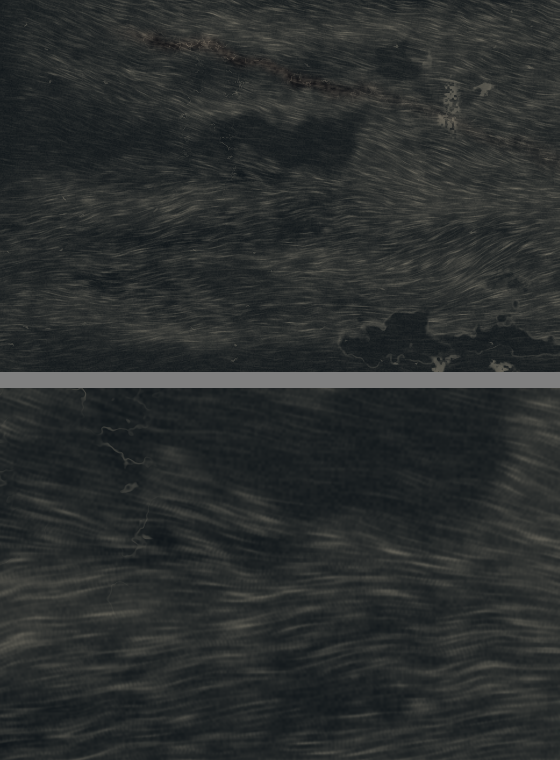
Top, the full canvas; bottom, a detail of the centre.
A WebGL 2 fragment shader for this texture:

```glsl
#version 300 es
precision highp float;
// Weathered dark timber: flowing fibre scratches, smooth dark stains, cracked ridge and pale chips.
uniform vec2 u_resolution;
out vec4 fragColor;

float hash(vec2 cell) {
  vec3 h = fract(vec3(cell.xyx) * 0.1031);
  h += dot(h, h.yzx + 33.33);
  return fract((h.x + h.y) * h.z);
}

float valueNoise(vec2 p) {
  vec2 i = floor(p), f = fract(p);
  f = f * f * (3.0 - 2.0 * f);
  return mix(mix(hash(i), hash(i + vec2(1, 0)), f.x),
             mix(hash(i + vec2(0, 1)), hash(i + vec2(1, 1)), f.x), f.y);
}

float fbm(vec2 p) {
  float sum = 0.0, amp = 0.5;
  for (int i = 0; i < 4; i++) {
    sum += amp * valueNoise(p);
    p = mat2(1.6, 1.2, -1.2, 1.6) * p + 17.3;
    amp *= 0.5;
  }
  return sum / 0.9375;
}

float glow(vec2 p, vec2 centre, vec2 radius) {
  vec2 d = (p - centre) / radius;
  return exp(-dot(d, d));
}

float blot(vec2 p, vec2 centre, vec2 radius, float soft) {
  return smoothstep(-soft, soft, 1.0 - length((p - centre) / radius));
}

// Direction of the wood fibres, in radians
float fibreAngle(vec2 p) {
  return -0.25 * smoothstep(0.42, 0.62, p.y)
       + 0.14 * glow(p, vec2(0.45, 0.42), vec2(0.35, 0.1))
       - 0.35 * glow(p, vec2(1.08, 0.5), vec2(0.22, 0.1))
       + 0.48 * glow(p, vec2(1.27, 0.32), vec2(0.25, 0.12))
       + 0.3 * (valueNoise(p * 4.5) - 0.5) + 0.4 * (valueNoise(p * 24.0) - 0.5);
}

// Noise averaged along the fibres, about unit deviation
float fibres(vec2 p) {
  float angle = fibreAngle(p), fine = 0.0, middle = 0.0;
  vec2 along = 0.0035 * vec2(cos(angle), sin(angle));
  for (int i = -6; i <= 6; i++) {
    vec2 q = p + along * float(i) + 3.0;
    float weight = (1.0 - abs(float(i)) / 7.0) / 7.0;
    fine += weight * valueNoise(q * 330.0);
    middle += weight * valueNoise(q * 175.0);
  }
  return (fine - 0.5) * 10.0 + (middle - 0.5) * 5.0;
}

// Small pale flecks, one in a few of the cells
float flecks(vec2 p) {
  vec2 cell = floor(p / 0.05);
  vec2 d = p - (cell + 0.3 + 0.4 * vec2(hash(cell + 5.0), hash(cell + 71.0))) * 0.05;
  float turn = 1.2 * (hash(cell + 31.0) - 0.5);
  d = mat2(cos(turn), -sin(turn), sin(turn), cos(turn)) * d;
  d += 0.006 * (valueNoise(p * 180.0) - 0.5);
  float size = mix(0.003, 0.01, hash(cell + 13.0));
  return step(0.92, hash(cell)) * blot(d, vec2(0), vec2(size, 0.0022), 0.5);
}

void main() {
  vec2 p = gl_FragCoord.xy / u_resolution.y;
  float edgeNoise = fbm(p * 9.0 + 4.0);
  float roughNoise = fbm(p * 34.0 + 9.0);
  vec2 q = p + 0.2 * (vec2(edgeNoise, fbm(p * 9.0 + 40.0)) - 0.5);
  vec2 r = p + 0.05 * (vec2(roughNoise, fbm(p * 34.0 + 60.0)) - 0.5);

  // Dark stains with few fibres
  float stain = (1.0 - smoothstep(0.0, 0.2, q.x)) * smoothstep(0.1, 0.65, p.y);
  stain = max(stain, 0.85 * blot(q, vec2(0.17, 0.63), vec2(0.29, 0.12), 0.4));
  stain = max(stain, 0.4 * blot(q, vec2(0.18, 0.9), vec2(0.24, 0.09), 0.5));
  stain = max(stain, 0.95 * blot(q, vec2(0.76, 0.635), vec2(0.24, 0.08), 0.3));
  stain = max(stain, 0.8 * blot(q, vec2(1.05, 0.84), vec2(0.08, 0.035), 0.3));
  stain = max(stain, 0.9 * blot(r, vec2(0.8, 0.39), vec2(0.075, 0.018), 0.3));
  stain = max(stain, 0.9 * (1.0 - smoothstep(0.02, 0.16, q.y)));
  stain = max(stain, 0.6 * smoothstep(0.58, 0.74, fbm(p * vec2(3.0, 8.0) + 22.0)));
  float clump = max(blot(q, vec2(1.05, 0.09), vec2(0.17, 0.05), 0.12),
                    blot(q, vec2(1.38, 0.1), vec2(0.17, 0.05), 0.12));
  clump = max(clump, 0.8 * blot(r, vec2(1.37, 0.24), vec2(0.06, 0.022), 0.4));
  float wear = 1.0 - max(stain, clump);

  // Fibre tone, with broad bands and fine grit
  float strand = fibres(p);
  strand += 0.25 * (strand * strand - 1.0);
  float tone = mix(0.107, 0.194, wear) + strand * mix(0.011, 0.036, wear);
  tone += 0.17 * wear * (fbm(p * vec2(2.5, 11.0) + 7.0) - 0.5);
  tone += 0.06 * (0.3 + wear) * (roughNoise - 0.5);
  tone += 0.035 * (valueNoise(p * 320.0) - 0.5);

  // Cracked ridge sloping to the right, and two upright cracks
  float ridgeOffset = p.y - (0.98 - 0.17 * p.x - 0.07 * p.x * p.x) + 0.08 * (edgeNoise - 0.5);
  float ridge = exp(-pow(ridgeOffset / 0.022, 2.0)) * smoothstep(0.25, 0.45, p.x)
              * (1.0 - 0.65 * smoothstep(0.8, 1.1, p.x));
  float upright = glow(q, vec2(0.61, 0.69), vec2(0.02, 0.18))
                + 0.7 * glow(q, vec2(0.48, 0.72), vec2(0.018, 0.14));
  float vein = 1.0 - smoothstep(0.0, 0.035, abs(roughNoise - 0.5));
  tone += ridge * (0.1 * vein + 0.2 * (roughNoise - 0.5) + 0.1 * (valueNoise(p * 130.0) - 0.5));
  tone += upright * (0.17 * vein - 0.02);
  tone += 0.3 * clump * (1.0 - clump) * smoothstep(0.4, 0.6, roughNoise);

  // Pale chips
  float crumble = smoothstep(0.25, 0.5, 0.5 * valueNoise(p * 140.0) + 0.5 * fbm(p * 50.0));
  float chip = blot(r, vec2(1.215, 0.71), vec2(0.026 - 0.12 * (p.y - 0.71), 0.075), 0.3)
             * smoothstep(0.3, 0.65, valueNoise(p * 170.0));
  chip = max(chip, blot(r, vec2(1.305, 0.762), vec2(0.028, 0.011), 0.2));
  chip = max(chip, 0.5 * blot(r, vec2(1.155, 0.835), vec2(0.01, 0.026), 0.4));
  chip = max(chip, crumble * blot(q, vec2(1.16, 0.02), vec2(0.036, 0.032), 0.3));
  chip = max(chip, 0.8 * crumble * blot(q, vec2(1.22, 0.03), vec2(0.022, 0.02), 0.3));
  chip = max(chip, crumble * blot(r, vec2(1.35, 0.005), vec2(0.036, 0.018), 0.3));
  chip = max(chip, 0.7 * flecks(p));
  tone = mix(tone, 0.37 + 0.25 * (roughNoise - 0.5), 0.85 * chip);

  // Cool shadows, warm highlights, rust along the ridge
  tone = clamp(tone, 0.065, 0.48);
  vec3 colour = vec3(tone, 0.9 * tone + 0.029, 0.74 * tone + 0.053);
  colour += ridge * vec3(0.018, -0.004, -0.01);
  fragColor = vec4(colour, 1.0);
}
```
